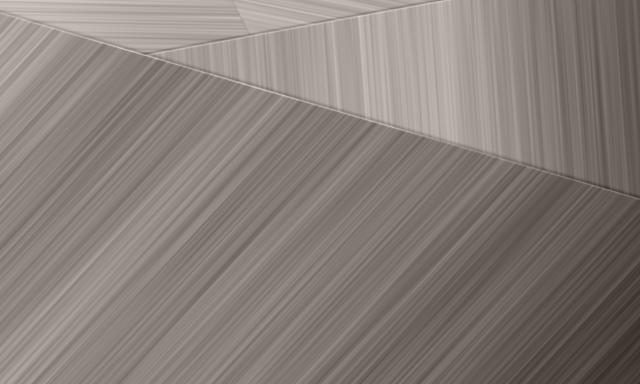
A Shadertoy shader for this texture:

```glsl
float hash(vec2 cell) {
    return fract(sin(dot(cell, vec2(127.1, 311.7))) * 43758.5453);
}

float valueNoise(vec2 p) {
    vec2 cell = floor(p), f = fract(p);
    f = f * f * (3.0 - 2.0 * f);
    return mix(mix(hash(cell), hash(cell + vec2(1, 0)), f.x),
               mix(hash(cell + vec2(0, 1)), hash(cell + vec2(1, 1)), f.x), f.y);
}

// Long scratches running along a direction, centred on zero
float brushed(vec2 p, vec2 direction, float seed) {
    vec2 along = normalize(direction);
    float u = dot(p, along);
    float v = dot(p, vec2(along.y, -along.x)) + seed;
    float grain = 0.20 * valueNoise(vec2(u * 0.5, v * 18.0));
    grain += 0.30 * valueNoise(vec2(u * 0.9 + 7.0, v * 67.0));
    grain += 0.50 * valueNoise(vec2(u * 1.6 + 3.0, v * 143.0));
    grain += 0.40 * valueNoise(vec2(u * 3.0 + 5.0, v * 239.0));
    return grain - 0.70;
}

float bell(float x, float width) {
    return exp(-x * x / (width * width));
}

// Lower sheet: diagonal grain, falling into shade at the right
float lowerSheet(vec2 p) {
    float across = dot(p, vec2(0.73, -0.68));
    float tone = 0.54 - 0.075 * p.x;
    tone -= 0.17 * smoothstep(0.45, 1.25, across);
    tone += 0.11 * (1.0 - smoothstep(-0.65, -0.30, across));
    tone += 0.045 * bell(across, 0.07) - 0.04 * bell(across + 0.25, 0.09);
    return tone + 0.19 * brushed(p, vec2(0.68, 0.73), 4.0);
}

// Right sheet: nearly upright grain with a broad sheen
float rightSheet(vec2 p) {
    float x = p.x + 0.08 * (p.y - 0.8);
    float tone = 0.63 + 0.05 * bell(x - 1.08, 0.18) - 0.26 * smoothstep(1.12, 1.68, x);
    return tone + 0.17 * brushed(p, vec2(-0.07, 1.0), 9.0);
}

// Upper left sheet: level grain
float levelSheet(vec2 p) {
    float tone = 0.67 + 0.08 * bell(p.x, 0.3) - 0.05 * bell(p.y - 0.89, 0.04);
    return tone + 0.22 * brushed(p, vec2(1.0, -0.02), 14.0);
}

// Upper middle sheet: gently falling grain
float slantedSheet(vec2 p) {
    return 0.70 - 0.08 * (p.x - 0.6) + 0.20 * brushed(p, vec2(1.0, -0.2), 21.0);
}

void mainImage(out vec4 fragColor, in vec2 fragCoord) {
    vec2 p = fragCoord / iResolution.y;
    float pixel = 1.0 / iResolution.y;

    // Signed distances to the three folds
    float mainFold = (p.y - 0.967 + 0.291 * p.x) / 1.0415;
    float upperFold = (p.y - 0.787 - 0.183 * p.x) / 1.0166;
    float shortFold = (p.x - 0.604 - 0.51 * (p.y - 1.0) - 0.048 + 0.51 * 0.093) / 1.1225;
    shortFold = (p.x - 0.604 + 0.51 * (p.y - 1.0)) / 1.1225;

    // Top pair, then the right sheet below it
    float tone = mix(levelSheet(p), slantedSheet(p), smoothstep(-pixel, pixel, shortFold));
    tone -= 0.04 * bell(shortFold, 0.003);
    tone = mix(rightSheet(p), tone, smoothstep(-pixel, pixel, upperFold));
    tone += 0.10 * bell(upperFold + 0.001, 0.0022) - 0.13 * bell(upperFold - 0.004, 0.003);

    // Front sheet with a lit rim and a thin shadow behind it
    tone -= 0.12 * bell(mainFold - 0.003, 0.005);
    tone = mix(lowerSheet(p), tone, smoothstep(-pixel, pixel, mainFold));
    float rim = 0.06 + 0.18 * valueNoise(vec2(p.x * 6.0, 2.0));
    tone += rim * bell(mainFold + 0.001, 0.0022);

    // Warm metal tint
    vec3 metal = vec3(tone) + vec3(0.033, -0.002, -0.026);
    fragColor = vec4(clamp(metal, 0.0, 1.0), 1.0);
}
```
